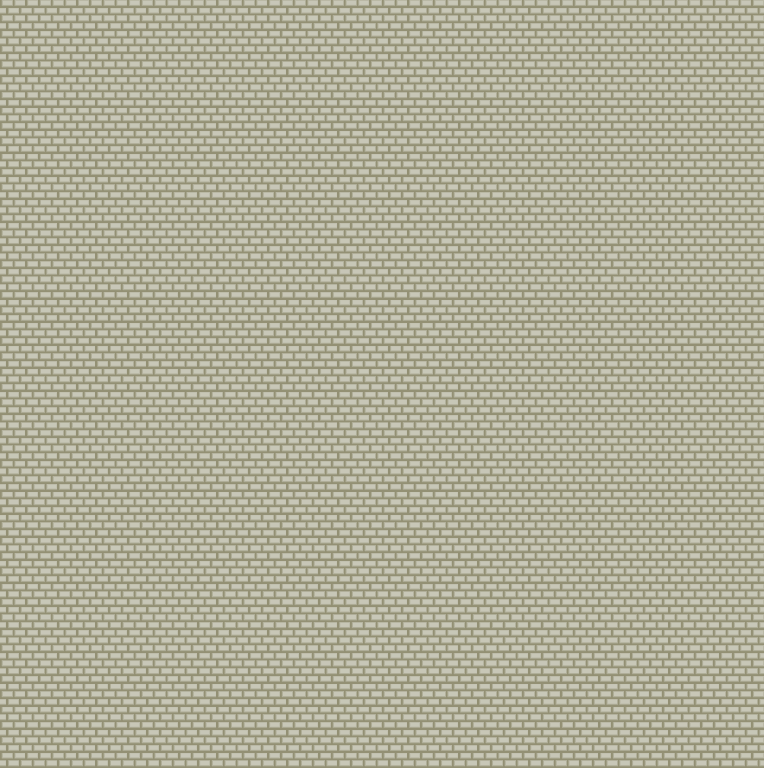
Give the GLSL for this texture, as a Shadertoy shader.

```glsl
// Fine running-bond brickwork, 60 bricks across and 100 courses up.
// Each cell holds one pale soft-edged brick measured by a box distance, with olive
// mortar along its left and lower sides and a very faint tint per brick.

float hash(vec2 p) {
    return fract(sin(dot(p, vec2(127.1, 311.7))) * 43758.5453);
}

float roundedBox(vec2 p, vec2 halfSize, float radius) {
    vec2 q = abs(p) - halfSize + radius;
    return length(max(q, 0.0)) + min(max(q.x, q.y), 0.0) - radius;
}

void mainImage(out vec4 fragColor, in vec2 fragCoord) {
    vec2 uv = fragCoord / iResolution.xy;
    vec2 grid = vec2(60.0, 100.0);

    // Running bond: alternate courses slide by half a brick
    vec2 st = uv * grid;
    float course = floor(st.y);
    st.x += 0.5 * (1.0 - mod(course, 2.0));
    vec2 id = vec2(mod(floor(st.x), grid.x), course);

    // Brick fills the upper right of its cell, in canvas units
    float joint = 0.0029;
    vec2 cell = 1.0 / grid;
    vec2 p = fract(st) * cell - 0.5 * (cell + joint);
    float d = roundedBox(p, 0.5 * (cell - joint), 0.0003);

    // Worn, soft edge, never narrower than one pixel
    float edge = max(0.0028, 1.0 / min(iResolution.x, iResolution.y));
    float brick = clamp(0.5 - d / edge, 0.0, 1.0);

    // Slight lightness change per brick
    vec3 brickColor = vec3(0.783, 0.78, 0.718) + 0.005 * (hash(id) - 0.5);
    vec3 mortarColor = vec3(0.575, 0.565, 0.453);

    fragColor = vec4(mix(mortarColor, brickColor, brick), 1.0);
}
```
